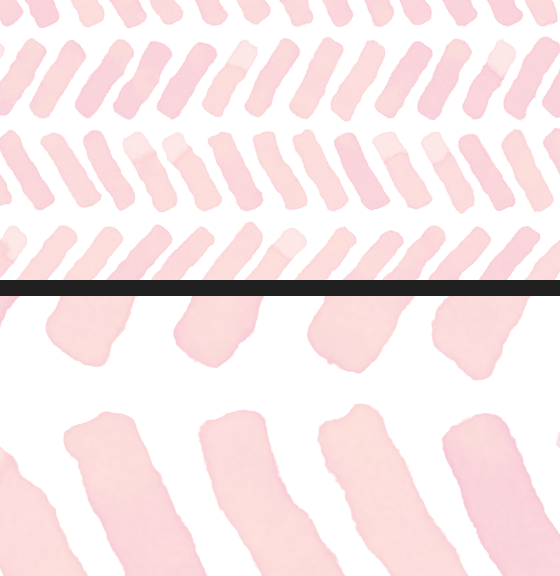
Top, the full canvas; bottom, a detail of the centre.
Write a Shadertoy shader that draws this pattern.

```glsl
float hash(vec2 p) {
    vec3 q = fract(vec3(p.xyx) * 0.1031);
    q += dot(q, q.yzx + 33.33);
    return fract((q.x + q.y) * q.z);
}

float noise(vec2 p) {
    vec2 i = floor(p), f = fract(p);
    f = f * f * (3.0 - 2.0 * f);
    return mix(mix(hash(i), hash(i + vec2(1, 0)), f.x),
               mix(hash(i + vec2(0, 1)), hash(i + vec2(1, 1)), f.x), f.y);
}

float fbm(vec2 p) {
    float sum = 0.0, amp = 0.5;
    for (int i = 0; i < 4; i++) {
        sum += amp * noise(p);
        p = p * 2.03 + 17.0;
        amp *= 0.5;
    }
    return sum;
}

float roundedBox(vec2 p, vec2 halfSize, float radius) {
    vec2 q = abs(p) - halfSize + radius;
    return length(max(q, 0.0)) + min(max(q.x, q.y), 0.0) - radius;
}

// Distance to a brush stroke standing upright, with bend, taper and ragged edge
float strokeShape(vec2 p, vec2 seed) {
    float along = p.y / 0.15;
    p.x += 0.006 * (hash(seed + 3.1) - 0.5) * (1.0 - along * along) * 2.0;
    p.x += 0.012 * (noise(vec2(p.y * 14.0, 0.0) + seed * 9.7) - 0.5);
    float halfWidth = 0.043 + 0.005 * (hash(seed + 5.3) - 0.5)
                    - 0.003 * along * (hash(seed + 6.7) - 0.3);
    float halfLength = 0.149 + 0.008 * (hash(seed + 8.9) - 0.5);
    p.y += 0.3 * p.x * (hash(seed + 11.3) - 0.5);
    float d = roundedBox(p, vec2(halfWidth, halfLength), 0.027);
    d += 0.009 * (noise(p * 38.0 + seed * 23.0) - 0.5);
    return d + 0.005 * (fbm(p * 130.0 + seed * 31.0) - 0.47);
}

// Watercolour pigment: tint per stroke, soft blooms, washed tip, paper grain
vec3 pigment(vec2 p, vec2 seed, float d) {
    float cloud = fbm(p * 13.0 + seed * 41.0);
    float tint = hash(seed + 14.9);
    vec3 color = mix(vec3(0.99, 0.867, 0.865), vec3(0.98, 0.83, 0.86),
                     smoothstep(0.25, 0.85, tint * 0.65 + cloud * 0.5));
    color = mix(color, vec3(0.99, 0.875, 0.855),
                0.6 * smoothstep(0.45, 0.65, fbm(p * 9.0 + seed * 53.0)));

    float washed = step(0.82, hash(seed + 19.7));
    float front = p.y - 0.055 + 0.08 * (cloud - 0.5) + 0.5 * p.x * (tint - 0.5);
    color = mix(color, vec3(0.99, 0.91, 0.905), washed * smoothstep(-0.012, 0.012, front));
    color -= washed * vec3(0.005, 0.025, 0.018) * exp(-pow((front + 0.012) / 0.008, 2.0));

    // Pigment gathers along the drying edge
    float rim = exp(-abs(d + 0.002) / 0.0035);
    color -= vec3(0.012, 0.05, 0.025) * rim * (0.4 + 0.8 * cloud);
    return color + 0.022 * (fbm(p * 170.0 + seed * 7.0) - 0.47);
}

void mainImage(out vec4 fragColor, in vec2 fragCoord) {
    vec2 uv = fragCoord / iResolution.y;
    float pixel = 1.0 / iResolution.y;

    // Rows alternate their lean, each with its own spacing
    int row = clamp(int(floor((1.211 - uv.y) / 0.328)), 0, 3);
    float pitch = vec4(0.148, 0.153, 0.150, 0.166)[row];
    float start = vec4(-0.026, 0.057, 0.091, 0.156)[row];
    float angle = vec4(-0.52, 0.53, -0.51, 0.69)[row];
    vec2 local = uv - vec2(start, 1.047 - 0.328 * float(row));
    float nearest = round((local.x - local.y * tan(angle)) / pitch);

    vec3 color = vec3(1.0);
    for (float k = -1.0; k <= 1.0; k++) {
        vec2 seed = vec2(nearest + k + 20.0, float(row) * 7.0 + 3.0);
        vec2 jitter = vec2(hash(seed), hash(seed + 1.7)) - 0.5;
        vec2 p = local - vec2((nearest + k) * pitch, 0.0) - jitter * vec2(0.018, 0.012);
        float a = angle + 0.09 * (hash(seed + 2.3) - 0.5);
        p = vec2(cos(a) * p.x - sin(a) * p.y, sin(a) * p.x + cos(a) * p.y);
        float d = strokeShape(p, seed);
        float cover = 1.0 - smoothstep(-pixel, pixel, d);
        color = mix(color, pigment(p, seed, d), cover);
    }
    fragColor = vec4(color, 1.0);
}
```
